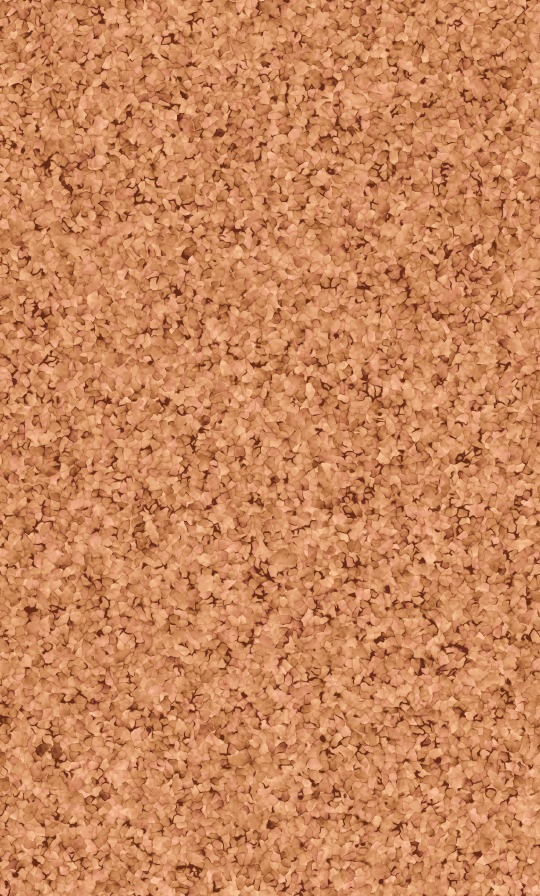
Give the GLSL for this texture, as a WebGL 1 fragment shader.

```glsl
precision highp float;
// Pressed cork board: small angular flakes of tan, honey and pale cork.
// Two stretched Voronoi layers give each flake a tone, tilt and edge; noise adds
// mottling and dark crevices, then one colour ramp turns the tone into cork.

uniform vec2 u_resolution;

const vec3 UMBER = vec3(0.40, 0.17, 0.09);
const vec3 BROWN = vec3(0.60, 0.33, 0.18);
const vec3 TAN   = vec3(0.72, 0.44, 0.25);
const vec3 HONEY = vec3(0.82, 0.55, 0.36);
const vec3 PALE  = vec3(0.90, 0.65, 0.47);
const vec3 CREAM = vec3(0.96, 0.76, 0.58);
const vec3 ROSE_TINT = vec3(0.012, -0.006, 0.025);

const float FINE_FLAKES = 106.0;    // flakes per canvas height
const float BROAD_FLAKES = 76.0;
const float TAU = 6.2831853;

struct Flake {
  vec3 random;   // constant over the flake
  vec2 offset;   // position relative to its centre
  float edge;    // zero on the border, growing inwards
};

vec3 hash3(vec2 p) {
  vec3 q = fract(p.xyx * vec3(0.1031, 0.1030, 0.0973));
  q += dot(q, q.yxz + 33.33);
  return fract((q.xxy + q.yzz) * q.zyx);
}

float valueNoise(vec2 p) {
  vec2 cell = floor(p);
  vec2 f = fract(p);
  f = f * f * (3.0 - 2.0 * f);
  float low = mix(hash3(cell).x, hash3(cell + vec2(1.0, 0.0)).x, f.x);
  float high = mix(hash3(cell + vec2(0.0, 1.0)).x, hash3(cell + 1.0).x, f.x);
  return mix(low, high, f.y);
}

vec2 direction(float turn) {
  return vec2(cos(TAU * turn), sin(TAU * turn));
}

// Voronoi cell whose distance is stretched along a random axis per flake.
Flake findFlake(vec2 p, float stretch, float seed) {
  Flake flake = Flake(vec3(0.0), vec2(0.0), 0.0);
  float nearest = 9.0;
  float second = 9.0;
  vec2 home = floor(p);
  for (int y = -2; y <= 2; y++) {
    for (int x = -2; x <= 2; x++) {
      vec2 cell = home + vec2(float(x), float(y));
      vec3 place = hash3(cell + seed);
      vec2 offset = p - cell - place.xy;
      vec2 axis = direction(place.z);
      float along = dot(offset, axis) / stretch;
      float across = dot(offset, vec2(-axis.y, axis.x)) * stretch;
      float d = length(vec2(along, across));
      if (d < nearest) {
        second = nearest;
        nearest = d;
        flake.random = hash3(cell + seed + 71.7);
        flake.offset = offset;
      } else {
        second = min(second, d);
      }
    }
  }
  flake.edge = second - nearest;
  return flake;
}

// Brightness of one flake: own tone, tilted face, shaded rim, rare dark bark.
float flakeTone(Flake flake, float rimDepth) {
  float tone = mix(0.36, 0.96, flake.random.x);
  tone += 0.42 * dot(flake.offset, direction(fract(flake.random.z * 37.0)));
  tone -= rimDepth * (1.0 - smoothstep(0.0, 0.26, flake.edge));
  return tone - 0.45 * step(flake.random.z, 0.012);
}

vec3 corkColor(float tone, float rose) {
  vec3 color = mix(UMBER, BROWN, smoothstep(-0.25, 0.04, tone));
  color = mix(color, TAN, smoothstep(0.04, 0.24, tone));
  color = mix(color, HONEY, smoothstep(0.24, 0.52, tone));
  color = mix(color, PALE, smoothstep(0.55, 0.88, tone));
  color = mix(color, CREAM, smoothstep(0.88, 1.25, tone));
  return color + ROSE_TINT * rose;
}

vec3 corkBoard(vec2 p) {
  vec2 warp = vec2(valueNoise(p * 250.0), valueNoise(p * 250.0 + 43.0)) - 0.5;
  vec2 q = p + warp * 0.0036;
  Flake fine = findFlake(q * FINE_FLAKES, 1.36, 5.0);
  Flake broad = findFlake(q * BROAD_FLAKES, 1.3, 137.0);

  // Some broad flakes lie over the fine ones.
  float cover = step(broad.random.y, 0.22) * smoothstep(0.02, 0.12, broad.edge);
  float tone = mix(flakeTone(fine, 0.34), flakeTone(broad, 0.30), cover);
  float rose = smoothstep(0.6, 0.8, mix(fine.random.y, broad.random.y / 0.22, cover));

  // Short dark crevices open along some borders.
  float gate = smoothstep(0.62, 0.88, valueNoise(p * 125.0 + 19.0));
  float gap = 1.0 - smoothstep(0.06, 0.34, fine.edge);
  tone -= 0.85 * gate * gap * (1.0 - cover);

  // Mottling from fine fibres and faint broad patches.
  tone += 0.40 * (valueNoise(p * 310.0) - 0.5);
  tone += 0.05 * (valueNoise(p * 9.0 + 7.0) - 0.5);
  tone += 0.04 * (0.5 - p.y);
  return corkColor(tone, rose);
}

void main() {
  vec3 color = vec3(0.0);
  for (int i = 0; i < 4; i++) {
    vec2 corner = vec2(mod(float(i), 2.0), floor(float(i) / 2.0));
    color += corkBoard((gl_FragCoord.xy + corner * 0.5 - 0.25) / u_resolution.y);
  }
  gl_FragColor = vec4(color / 4.0, 1.0);
}
```
